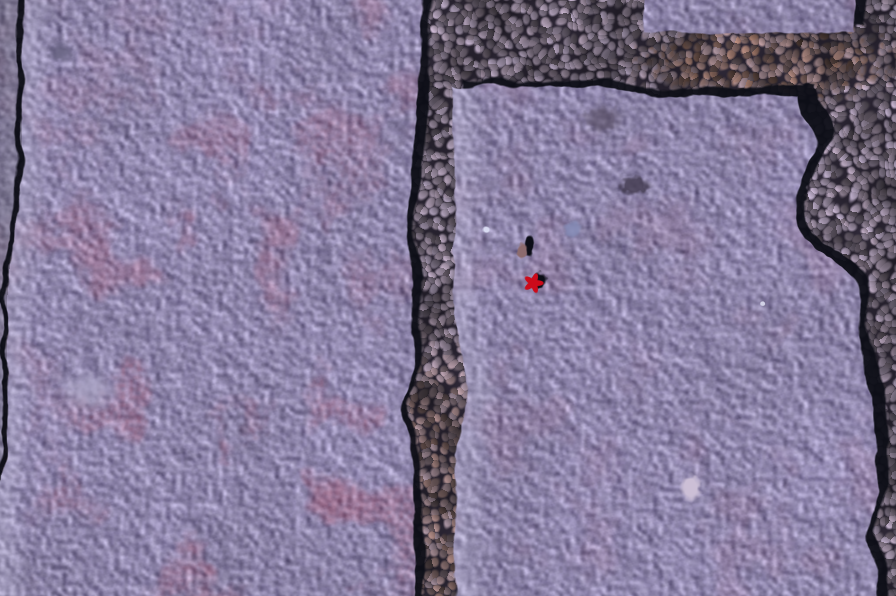
A Shadertoy shader for this texture:

```glsl
// Weathered violet paving slabs parted by gravel joints under low sunlight.
// Slabs are warped signed distances, grain is lit value noise, pebbles are
// Voronoi cells, and shadows come from sampling the slabs toward the sun.

const vec3 STONE = vec3(0.545, 0.512, 0.655);
const vec3 STONE_PINK = vec3(0.62, 0.40, 0.51);
const vec3 STONE_PALE = vec3(0.69, 0.67, 0.79);
const vec3 GRAVEL_DARK = vec3(0.15, 0.13, 0.18);
const vec3 GRAVEL_LIGHT = vec3(0.59, 0.55, 0.65);
const vec3 GRAVEL_WARM = vec3(0.56, 0.42, 0.37);
const vec3 SHADOW = vec3(0.045, 0.05, 0.085);
const vec2 SUN_STEP = vec2(0.8, 0.6);   // direction in which shadows fall
const float GRAIN = 0.50;
const float PEBBLES = 78.0;             // pebbles per canvas height

vec2 hash2(vec2 p) {
    vec3 q = fract(p.xyx * vec3(0.1031, 0.1030, 0.0973));
    q += dot(q, q.yzx + 33.33);
    return fract((q.xx + q.yz) * q.zy);
}

float noise(vec2 p) {
    vec2 i = floor(p), f = fract(p);
    f = f * f * (3.0 - 2.0 * f);
    float low = mix(hash2(i).x, hash2(i + vec2(1, 0)).x, f.x);
    float high = mix(hash2(i + vec2(0, 1)).x, hash2(i + vec2(1, 1)).x, f.x);
    return mix(low, high, f.y);
}

float fbm(vec2 p) {
    float sum = 0.0, amp = 0.53;
    for (int i = 0; i < 4; i++) {
        sum += amp * noise(p);
        p = mat2(1.6, 1.2, -1.2, 1.6) * p + 7.3;
        amp *= 0.5;
    }
    return sum;
}

float bump(float x, float centre, float width) {
    float t = (x - centre) / width;
    return exp(-t * t);
}

// Soft ellipse: 1 inside, 0 outside, with a ragged rim.
float spot(vec2 p, vec2 centre, vec2 radius, float blur) {
    float d = length((p - centre) / radius) + 0.5 * (noise(p * 150.0) - 0.5);
    return 1.0 - smoothstep(1.0 - blur, 1.0 + blur, d);
}

// Joint outlines, each as a position along the other axis.
float leftJoint(float y) {
    return 0.012 + 0.025 * smoothstep(0.48, 0.75, y) - 0.02 * (1.0 - smoothstep(0.13, 0.27, y));
}
float crackLeft(float y) {
    return 0.694 - 0.012 * bump(y, 0.62, 0.07) - 0.017 * bump(y, 0.31, 0.05)
         + 0.014 * smoothstep(0.75, 1.0, y);
}
float crackRight(float y) {
    return 0.762 + 0.023 * bump(y, 0.345, 0.075);
}
float rightEdge(float y) {
    float lower = 1.472 - 0.03 * smoothstep(0.2, 0.5, y);
    return mix(lower, 1.335, smoothstep(0.51, 0.63, y))
         + 0.036 * bump(y, 0.755, 0.05) - 0.016 * bump(y, 0.1, 0.04);
}

// Positive inside any slab.
float slabs(vec2 p) {
    p += 0.016 * (vec2(fbm(p * 22.0), fbm(p * 22.0 + 40.0)) - 0.5);
    float left = min(crackLeft(p.y) - p.x, p.x - leftJoint(p.y));
    float topY = mix(0.855, 0.838, smoothstep(0.98, 1.12, p.x));
    float right = min(min(p.x - crackRight(p.y), topY - p.y), rightEdge(p.y) - p.x);
    float upper = min(min(p.x - 1.08, 1.436 - p.x), p.y - 0.946);
    float outer = leftJoint(p.y) - 0.009 - p.x;
    return max(max(left, right), max(upper, outer));
}

float relief(vec2 p) {
    return 0.6 * fbm(p * vec2(36.0, 44.0)) + 0.4 * noise(p * 115.0);
}

vec3 stone(vec2 p) {
    vec2 e = 0.0035 * SUN_STEP;
    float lit = relief(p + e) - relief(p - e);
    float cloud = fbm(p * 5.0);
    vec3 col = STONE * (0.94 + 0.16 * cloud) + GRAIN * lit;
    col *= 0.93 + 0.14 * noise(p * 170.0);
    // Pink mineral stains, strongest on the left slab.
    float zone = spot(p, vec2(0.41, 0.18), vec2(0.24, 0.17), 0.8)
               + 0.6 * spot(p, vec2(0.31, 0.59), vec2(0.24, 0.18), 0.8)
               + 0.25 + 0.4 * spot(p, vec2(0.6, 0.9), vec2(0.13), 0.8);
    col = mix(col, STONE_PINK + 0.4 * lit, 0.6 * zone * smoothstep(0.5, 0.75, fbm(p * 13.0 + 3.0)));
    // Worn pale borders on the sunlit sides.
    float fromLeft = p.x < crackLeft(p.y) ? p.x - leftJoint(p.y) : p.x - crackRight(p.y);
    float rim = 1.0 - smoothstep(0.01, 0.055, abs(fromLeft) + 0.03 * (cloud - 0.5));
    col = mix(col, STONE_PALE + 0.4 * lit, 0.5 * rim);
    return mix(col, col * 0.8, step(p.x, leftJoint(p.y)));
}

vec3 gravel(vec2 p) {
    vec2 g = p * PEBBLES + 0.7 * noise(p * 40.0), cell = floor(g), toCentre = vec2(0), id = vec2(0);
    float best = 9.0;
    for (int k = 0; k < 9; k++) {
        vec2 c = cell + vec2(k % 3 - 1, k / 3 - 1);
        vec2 d = g - c - hash2(c);
        if (dot(d, d) < best) { best = dot(d, d); toCentre = d; id = hash2(c + 51.0); }
    }
    float warm = spot(p, vec2(1.29, 0.90), vec2(0.17, 0.06), 0.5)
               + 0.6 * (1.0 - smoothstep(0.25, 0.5, p.y)) * step(p.x, 1.0) + 0.2;
    vec3 pebble = mix(GRAVEL_LIGHT, GRAVEL_WARM, min(warm, 1.0) * (0.4 + 0.6 * id.y));
    float shade = (0.45 + 0.6 * id.x) * (1.0 - 0.4 * dot(toCentre, SUN_STEP));
    vec3 col = mix(pebble * shade, GRAVEL_DARK, smoothstep(0.35, 0.8, sqrt(best)));
    return col * (0.65 + 0.65 * fbm(p * 18.0));
}

void mainImage(out vec4 fragColor, in vec2 fragCoord) {
    vec2 p = fragCoord / iResolution.y;
    float aa = 1.2 / iResolution.y;
    float inside = smoothstep(-aa, aa, slabs(p));

    // Gravel joints with the shadow thrown by the raised slabs.
    float reach = 0.010 + 0.019 * noise(p * 13.0) + 0.012 * spot(p, vec2(1.37, 0.78), vec2(0.05, 0.1), 0.5);
    float shade = smoothstep(-0.003, 0.003, slabs(p - reach * SUN_STEP));
    vec3 joint = mix(gravel(p), SHADOW, 0.93 * shade);
    vec3 col = mix(joint, stone(p), inside);

    // Stains and pale chips on the slabs.
    col = mix(col, vec3(0.25, 0.22, 0.30), 0.8 * spot(p, vec2(1.065, 0.688), vec2(0.025, 0.014), 0.3));
    col = mix(col, vec3(0.32, 0.28, 0.36), 0.6 * spot(p, vec2(1.01, 0.80), vec2(0.028, 0.02), 0.6));
    col = mix(col, vec3(0.36, 0.35, 0.46), 0.6 * spot(p, vec2(0.102, 0.912), vec2(0.016, 0.013), 0.5));
    col = mix(col, STONE_PALE, 0.6 * spot(p, vec2(0.147, 0.343), vec2(0.035, 0.025), 0.6));
    col = mix(col, vec3(0.52, 0.55, 0.72), 0.8 * spot(p, vec2(0.961, 0.616), vec2(0.013), 0.4));
    col = mix(col, vec3(0.80, 0.75, 0.84), spot(p, vec2(1.159, 0.182), vec2(0.014, 0.018), 0.4));
    col = mix(col, vec3(0.85, 0.86, 0.95), spot(p, vec2(0.816, 0.614), vec2(0.006, 0.005), 0.3));
    col = mix(col, vec3(0.82, 0.82, 0.90), spot(p, vec2(1.28, 0.49), vec2(0.004), 0.3));

    // Seed and red leaf, each with its small shadow.
    col = mix(col, SHADOW, spot(p, vec2(0.888, 0.587), vec2(0.007, 0.017), 0.25));
    col = mix(col, vec3(0.55, 0.42, 0.43), spot(p, vec2(0.876, 0.579), vec2(0.008, 0.012), 0.25));
    col = mix(col, SHADOW, spot(p, vec2(0.905, 0.529), vec2(0.011, 0.013), 0.25));
    vec2 leaf = p - vec2(0.895, 0.525);
    float lobes = 0.013 + 0.004 * cos(5.0 * atan(leaf.y, leaf.x));
    col = mix(col, vec3(0.80, 0.04, 0.10), 1.0 - smoothstep(-aa, aa, length(leaf) - lobes));

    fragColor = vec4(clamp(col, 0.0, 1.0), 1.0);
}
```
